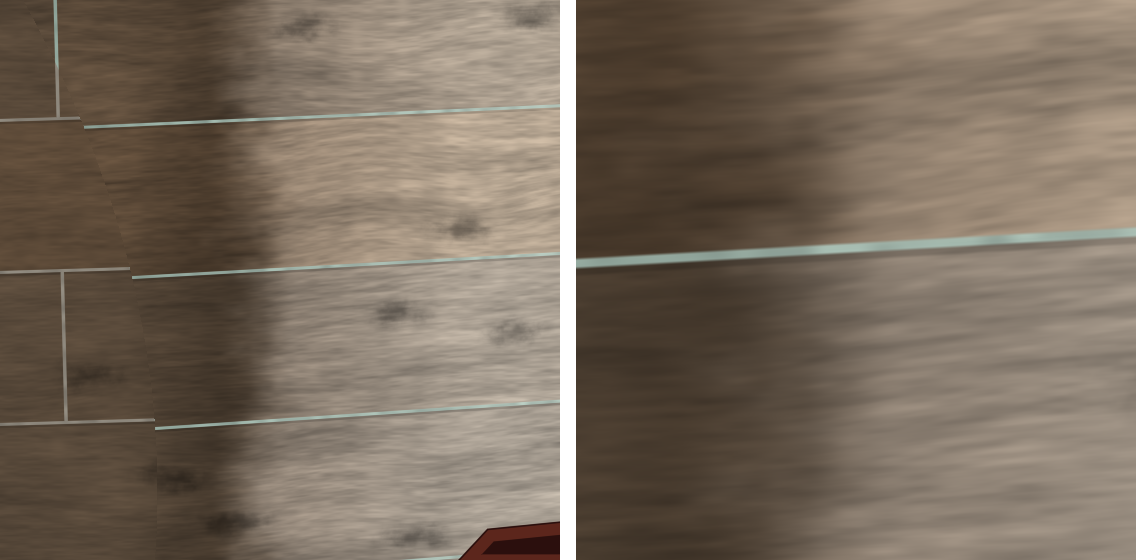
Left, the full canvas; right, a detail of the centre.
This texture is drawn by a three.js fragment shader. Its source:

```glsl
// Wood-look floor planks in slightly tilted rows, with pale grout and a stepped
// join between two views. Rows come from a perspective row coordinate; grain,
// knots and the shadow edge come from stretched value noise.
varying vec2 vUv;

const float LEFT_PITCH = 0.2715;      // row height left of the step
const float LEFT_SLOPE = 0.03;
const float RIGHT_PITCH = 0.2637;     // row height at the right border
const float RIGHT_SLOPE = 0.079;      // seam slope of the lowest row
const float SLOPE_CHANGE = 0.0113;    // slope lost per row upward
const float SEAM_HALF = 0.0027;
const float JOINT_HALF = 0.0031;
const float SOFT = 0.0012;
const float SHADOW_EDGE = 0.445;
const float KNOT_CELL = 0.36;
const float GRAIN = 0.30;

const vec3 SHADE_BROWN = vec3(0.35, 0.29, 0.23);
const vec3 DEEP_BROWN = vec3(0.28, 0.23, 0.18);
const vec3 MID_BROWN = vec3(0.53, 0.48, 0.43);
const vec3 LIT_BROWN = vec3(0.69, 0.65, 0.60);
const vec3 GREY_GROUT = vec3(0.55, 0.53, 0.49);
const vec3 TEAL_GROUT = vec3(0.56, 0.66, 0.62);
const vec3 LIT_GROUT = vec3(0.70, 0.78, 0.74);
const vec3 CABINET_RED = vec3(0.36, 0.15, 0.11);
const vec3 CABINET_DARK = vec3(0.17, 0.06, 0.05);

float hash(vec2 p) {
  return fract(sin(dot(p, vec2(127.1, 311.7))) * 43758.5453);
}

float noise(vec2 p) {
  vec2 i = floor(p), f = fract(p);
  f = f * f * (3.0 - 2.0 * f);
  return mix(mix(hash(i), hash(i + vec2(1.0, 0.0)), f.x),
             mix(hash(i + vec2(0.0, 1.0)), hash(i + vec2(1.0, 1.0)), f.x), f.y);
}

float fbm(vec2 p) {
  float sum = 0.0, amp = 0.5;
  for (int i = 0; i < 4; i++) {
    sum += amp * noise(p);
    p = p * 2.03 + 17.3;
    amp *= 0.5;
  }
  return sum / 0.9375;
}

float band(float d, float halfWidth) {
  return 1.0 - smoothstep(halfWidth - SOFT, halfWidth + SOFT, abs(d));
}

float inside(float d) {
  return 1.0 - smoothstep(-SOFT, SOFT, d);
}

// Ragged dark knots, one candidate per cell along a row
float knots(vec2 p, float row) {
  float sum = 0.0, cell = floor(p.x / KNOT_CELL);
  for (int i = -1; i <= 1; i++) {
    vec2 id = vec2(cell + float(i), row + 5.0);
    vec2 center = vec2((id.x + hash(id)) * KNOT_CELL, 0.04 + 0.19 * hash(id + 3.7));
    vec2 d = (p - center) / vec2(0.045, 0.019);
    d += 1.4 * (vec2(fbm(p * 45.0), fbm(p * 45.0 + 9.0)) - 0.5);
    sum += exp(-dot(d, d)) * step(0.3, hash(id + 8.1));
  }
  return min(sum, 1.0);
}

// Streaks, fibres and bent growth rings; centred on zero
float grain(vec2 p, float plank) {
  p += vec2(plank * 3.17, plank * 1.73);
  p.y += 0.022 * (noise(p * vec2(5.0, 9.0)) - 0.5);
  float broad = fbm(p * vec2(3.5, 22.0)) - 0.5;
  float streak = fbm(p * vec2(13.0, 110.0)) - 0.5;
  float fibre = noise(p * vec2(48.0, 260.0)) - 0.5;
  float rings = sin(45.0 * fbm(p * vec2(2.2, 8.0))) * noise(p * vec2(6.0, 14.0));
  return 0.75 * broad + 0.6 * streak + 0.27 * fibre + 0.07 * rings;
}

void main() {
  vec2 uv = vUv;

  // Row coordinates of both views and the curved step between them
  float away = 1.0 - uv.x;
  float pitchRight = RIGHT_PITCH + SLOPE_CHANGE * away;
  float rowLeft = (uv.y - LEFT_SLOPE * uv.x + 0.0295) / LEFT_PITCH;
  float rowRight = (uv.y - 0.02 + RIGHT_SLOPE * away) / pitchRight;
  float r = rowLeft - 1.0;
  float side = smoothstep(-SOFT, SOFT, uv.x - (0.276 - 0.0215 * r - 0.0225 * r * r));
  float rowPos = side > 0.5 ? rowRight : rowLeft;
  float pitch = side > 0.5 ? pitchRight : LEFT_PITCH;
  float row = floor(rowPos);
  float odd = mod(row, 2.0);

  // Plank surface
  float jointDist = uv.x - (0.1245 - 0.026 * uv.y);
  float plank = row + 7.0 * odd * step(jointDist, 0.0);
  vec2 p = vec2(uv.x, fract(rowPos) * pitch);
  float blotch = fbm(uv * vec2(9.0, 14.0)) - 0.5;
  float lit = smoothstep(-0.075, 0.085, uv.x - SHADOW_EDGE + 0.12 * blotch);
  vec3 shade = mix(SHADE_BROWN, DEEP_BROWN, smoothstep(0.18, 0.4, uv.x));
  vec3 wood = mix(shade, mix(MID_BROWN, LIT_BROWN, smoothstep(0.4, 0.95, uv.x)), lit);
  wood *= 1.0 + GRAIN * mix(0.75, 1.0, side) * grain(p, plank) * 1.5;
  wood *= mix(vec3(0.97, 0.98, 0.99), vec3(1.04, 1.0, 0.95), hash(vec2(plank, 2.0)));
  wood *= 1.0 - 0.36 * knots(p, row);
  wood *= 1.0 + 0.12 * blotch;

  // Grout seams, with joints in every other row
  float seamDist = (fract(rowPos + 0.5) - 0.5) * pitch;
  float grout = max(band(seamDist, SEAM_HALF), odd * band(jointDist, JOINT_HALF));
  vec3 groutColor = mix(GREY_GROUT, mix(TEAL_GROUT, LIT_GROUT, uv.x), side);
  groutColor *= 0.9 + 0.2 * noise(uv * 60.0);
  wood *= 1.0 - 0.16 * band(seamDist + 0.003, 0.004);
  vec3 color = mix(wood, groutColor, 0.92 * grout);

  // Cabinet corner with a recessed panel
  float corner = max(uv.y - 0.056 - 0.1 * (uv.x - 0.87), 0.73 * (0.818 + 0.93 * uv.y - uv.x));
  float recess = max(corner + 0.024, 0.010 - uv.y);
  vec3 cabinet = mix(CABINET_RED, CABINET_DARK, max(inside(recess), band(corner, 0.003)));
  color = mix(color, cabinet, inside(corner));

  gl_FragColor = vec4(color, 1.0);
}
```
